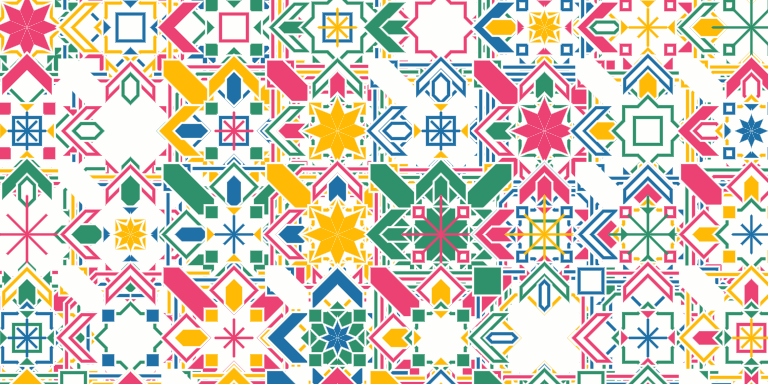
Write a Shadertoy shader that draws this pattern.

```glsl
// Geometric mosaic of star tiles: each tile is an eight-fold mirrored motif of
// arms, chevrons, diamonds and stars, wider than its cell. Tiles are painted
// row by row so that later ones overlap the rims of earlier ones.

const vec3 WHITE  = vec3(0.995, 0.995, 0.99);
const vec3 GREEN  = vec3(0.18, 0.57, 0.42);
const vec3 YELLOW = vec3(1.00, 0.73, 0.02);
const vec3 BLUE   = vec3(0.12, 0.44, 0.65);
const vec3 PINK   = vec3(0.92, 0.26, 0.45);

const float CELL = 0.2695;                 // tile pitch in canvas heights
const vec2  FIRST_CENTER = vec2(0.0703, 0.12);
const float LINE = 0.030;                  // stroke width in tile units
const float HALO = 0.020;                  // white gap around shapes

float hash(vec2 id, float seed) {
    vec3 p = fract(vec3(id.xyx + seed * vec3(17.31, 31.73, 17.31)) * 0.1031);
    p += dot(p, p.yzx + 33.33);
    return fract((p.x + p.y) * p.z);
}

vec3 pickInk(float h) {
    return h < 0.30 ? YELLOW : h < 0.57 ? GREEN : h < 0.80 ? BLUE : PINK;
}

float cover(float d, float aa) {
    return clamp(0.5 - d / aa, 0.0, 1.0);
}

// Solid shape with a white gap around it
vec3 paintSolid(vec3 base, float d, vec3 ink, float aa) {
    base = mix(base, WHITE, cover(d - HALO, aa));
    return mix(base, ink, cover(d, aa));
}

// Shape filled with white and edged by an inner stroke
vec3 paintOutline(vec3 base, float d, vec3 ink, float aa) {
    base = paintSolid(base, d, WHITE, aa);
    return mix(base, ink, cover(max(d, -d - LINE), aa));
}

// Random style per tile: skipped, outlined or solid
vec3 paintRandom(vec3 base, float d, vec2 id, float seed, vec2 odds, float aa) {
    float style = hash(id, seed);
    vec3 ink = pickInk(hash(id, seed + 0.5));
    if (style < odds.x) return base;
    return style < odds.y ? paintOutline(base, d, ink, aa)
                          : paintSolid(base, d, ink, aa);
}

float boxDist(vec2 p, vec2 halfSize) {
    vec2 d = abs(p) - halfSize;
    return max(d.x, d.y);
}

float diamondDist(vec2 p, float radius) {
    return (abs(p.x) + abs(p.y) - radius) * 0.7071;
}

// Slim ray along +x, widest near its middle
float kiteDist(vec2 p, float len) {
    return max(0.92 * abs(p.y) - 0.39 * p.x, 0.92 * abs(p.y) + 0.39 * (p.x - len));
}

vec3 paintTile(vec3 col, vec2 p, vec2 id, float aa) {
    // Fold into one eighth: q runs along the axis, w along the diagonal
    vec2 a = abs(p);
    vec2 q = vec2(max(a.x, a.y), min(a.x, a.y));
    vec2 w = vec2(q.x + q.y, q.x - q.y) * 0.7071;

    // Chamfered frame lines, some broken near the axes
    for (float k = 0.0; k < 4.0; k++) {
        float r = 0.40 + 0.07 * k + 0.03 * hash(id, 20.0 + k);
        float chamfer = r * mix(1.08, 1.40, hash(id, 30.0 + k));
        float gap = 0.34 * hash(id, 40.0 + k) - 0.08;
        float ring = abs(max(q.x - r, w.x - chamfer)) - 0.5 * LINE;
        if (hash(id, 50.0 + k) > 0.22)
            col = paintSolid(col, max(ring, gap - q.y), pickInk(hash(id, 60.0 + k)), aa);
    }

    // Corner block and broad diagonal arm
    col = paintRandom(col, boxDist(q - 0.55, vec2(0.13)), id, 1.0, vec2(0.35, 0.9), aa);
    float inner = mix(0.15, 0.30, hash(id, 2.0));
    float arm = max(w.y - 0.105, max(q.x - 0.68, inner - q.y));
    float armStyle = hash(id, 3.0);
    vec3 armInk = armStyle < 0.35 ? WHITE : pickInk(hash(id, 3.5));
    if (armStyle > 0.15) col = paintSolid(col, arm, armInk, aa);

    // Axis motifs: diamond, outward chevron, long hexagon
    col = paintRandom(col, diamondDist(q - vec2(0.46, 0.0), 0.24),
                      id, 4.0, vec2(0.35, 0.97), aa);
    float tip = mix(0.66, 0.75, hash(id, 5.0));
    float chevron = max(abs(w.x - 0.7071 * (tip - 0.08)) - 0.055, q.y - 0.24);
    col = paintRandom(col, chevron, id, 6.0, vec2(0.2, 0.6), aa);
    vec2 h = q - vec2(0.41, 0.0);
    float hexagon = max(h.y - mix(0.055, 0.09, hash(id, 7.0)), diamondDist(h, 0.16));
    col = paintRandom(col, hexagon, id, 8.0, vec2(0.25, 0.45), aa);

    // Star outline, satellite squares and small triangles
    col = paintRandom(col, min(q.x, w.x) - 0.25, id, 9.0, vec2(0.45, 0.98), aa);
    col = paintRandom(col, boxDist(q - 0.215, vec2(0.058)), id, 10.0, vec2(0.4, 0.65), aa);
    float triangle = max(q.x - 0.26, (q.y + 0.19 - q.x) * 0.7071);
    col = paintRandom(col, triangle, id, 11.0, vec2(0.4, 0.4), aa);

    // Heart: square frame and eight rays, solid or thin
    col = paintRandom(col, q.x - 0.145, id, 12.0, vec2(0.5, 1.0), aa);
    float len = mix(0.16, 0.32, step(0.5, hash(id, 13.0)));
    float rays = min(kiteDist(q, len), kiteDist(w, len));
    float thinRays = max(min(q.y, w.y) - 0.4 * LINE, w.x - 0.85 * len);
    float heart = hash(id, 14.0);
    vec3 heartInk = pickInk(hash(id, 14.5));
    if (heart > 0.65) col = paintSolid(col, rays, heartInk, aa);
    else if (heart > 0.25) col = mix(col, heartInk, cover(thinRays, aa));
    return col;
}

void mainImage(out vec4 fragColor, in vec2 fragCoord) {
    vec2 grid = (fragCoord / iResolution.y - FIRST_CENTER) / CELL;
    float aa = 1.2 / (CELL * iResolution.y);
    vec2 nearest = floor(grid + 0.5);

    // Upper rows first, left to right
    vec3 col = WHITE;
    for (float j = 1.0; j > -1.5; j--)
        for (float i = -1.0; i < 1.5; i++) {
            vec2 id = nearest + vec2(i, j);
            col = paintTile(col, grid - id, id + 7.0, aa);
        }
    fragColor = vec4(col, 1.0);
}
```
